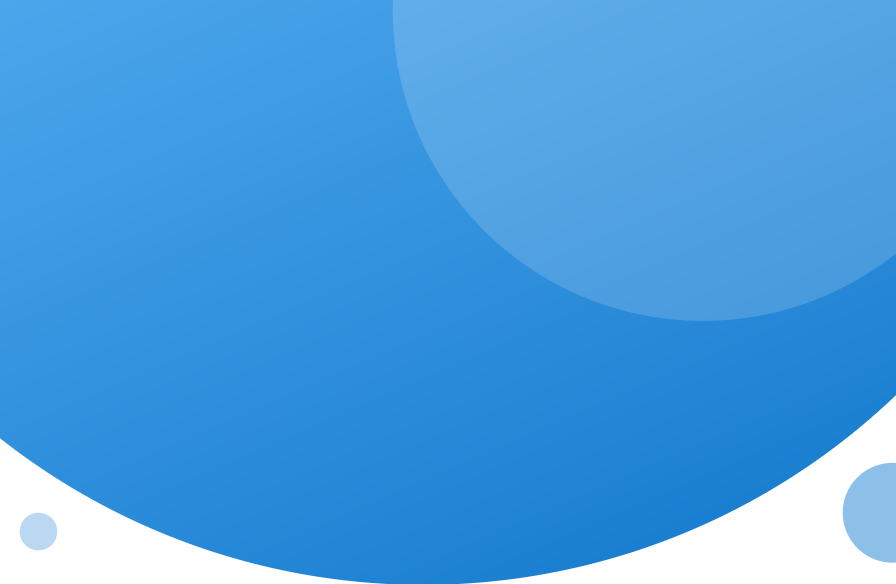
This background is drawn by a WebGL 1 fragment shader. Its source:

```glsl
precision highp float;

uniform vec2 u_resolution;

#define SKY_LIGHT vec3(0.298, 0.651, 0.925)
#define SKY_DEEP vec3(0.071, 0.471, 0.800)
#define PAPER vec3(1.0)
#define SMALL_DOT_COLOR vec3(0.729, 0.847, 0.945)
#define LARGE_DOT_COLOR vec3(0.549, 0.753, 0.914)
#define GRADIENT_AXIS vec2(0.261, 0.600)
#define VEIL_OPACITY 0.16
// Discs: centre x, centre y, radius, in canvas heights
#define MAIN_DISC vec3(0.7246, 1.1697, 1.1712)
#define VEIL_DISC vec3(1.2036, 0.9815, 0.5310)
#define SMALL_DOT vec3(0.0659, 0.0898, 0.0322)
#define LARGE_DOT vec3(1.5285, 0.1220, 0.0855)

// Smooth coverage of a disc, with an edge one pixel wide
float discMask(vec2 point, vec3 disc) {
  float signedDistance = length(point - disc.xy) - disc.z;
  return clamp(0.5 - signedDistance * u_resolution.y, 0.0, 1.0);
}

void main() {
  vec2 point = gl_FragCoord.xy / u_resolution.y;

  // Diagonal gradient, measured from the upper left corner
  float slope = dot(vec2(point.x, 1.0 - point.y), GRADIENT_AXIS);
  vec3 sky = mix(SKY_LIGHT, SKY_DEEP, clamp(slope, 0.0, 1.0));

  // Translucent veil over the gradient
  sky = mix(sky, vec3(1.0), VEIL_OPACITY * discMask(point, VEIL_DISC));

  // Main disc on paper, then the two corner dots
  vec3 color = mix(PAPER, sky, discMask(point, MAIN_DISC));
  color = mix(color, SMALL_DOT_COLOR, discMask(point, SMALL_DOT));
  color = mix(color, LARGE_DOT_COLOR, discMask(point, LARGE_DOT));

  gl_FragColor = vec4(color, 1.0);
}
```
